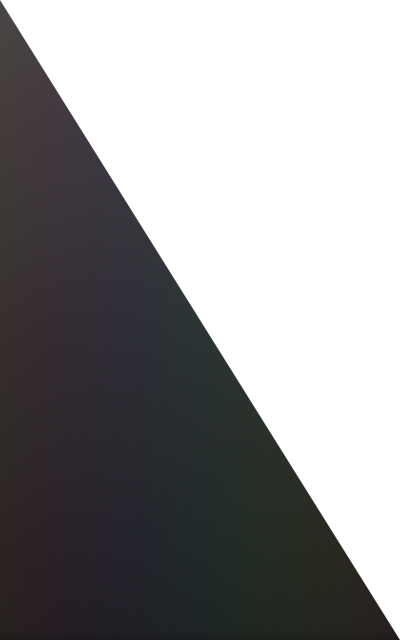
Give the GLSL for this background, as a WebGL 1 fragment shader.

```glsl
precision highp float;
// A dark triangle fills the lower left half under a white upper half.
// Its grey brightens with height while a faint hue wheel turns from left
// to right; layered sines bend the hue and vary its strength slightly.

#define TAU 6.2831853
#define BASE_GREY 0.132
#define LIFT 0.11
#define LIFT_CURVE 0.035
#define CHROMA 0.019
#define WARM_SHIFT 0.05
#define HUE_WOBBLE 0.025
#define FLOOR_SHADE 0.12

uniform vec2 u_resolution;

// Red, green and blue cosines a third of a turn apart.
vec3 hueWheel(float turn) {
  return cos(TAU * (turn - vec3(0.0, 2.0, 1.0) / 3.0));
}

vec3 darkSurface(vec2 uv) {
  float grey = BASE_GREY + LIFT * uv.y + LIFT_CURVE * uv.y * uv.y;

  // Warm the left border and sway the hue gently with height.
  float nearLeft = exp(-12.0 * uv.x);
  float sway = cos(TAU * 3.0 * (uv.y - 0.65));
  float turn = uv.x - nearLeft * (WARM_SHIFT + HUE_WOBBLE * sway);

  // Layered sines keep the tint from being perfectly even.
  float tint = 1.0 - 0.12 * sway + 0.05 * sin(TAU * (2.0 * uv.x + uv.y));
  tint *= 1.0 - 0.5 * smoothstep(0.85, 1.0, uv.y);

  // Narrow shade along the bottom border.
  float shade = 1.0 - FLOOR_SHADE * (1.0 - smoothstep(0.0, 0.02, uv.y));
  return (grey + CHROMA * tint * hueWheel(turn)) * shade;
}

void main() {
  vec2 uv = gl_FragCoord.xy / u_resolution;

  // Diagonal from upper left to lower right, smoothed over one pixel.
  float edgePixels = (uv.x + uv.y - 1.0) / length(1.0 / u_resolution);
  float whiteSide = smoothstep(-0.7, 0.7, edgePixels);

  gl_FragColor = vec4(mix(darkSurface(uv), vec3(1.0), whiteSide), 1.0);
}
```
